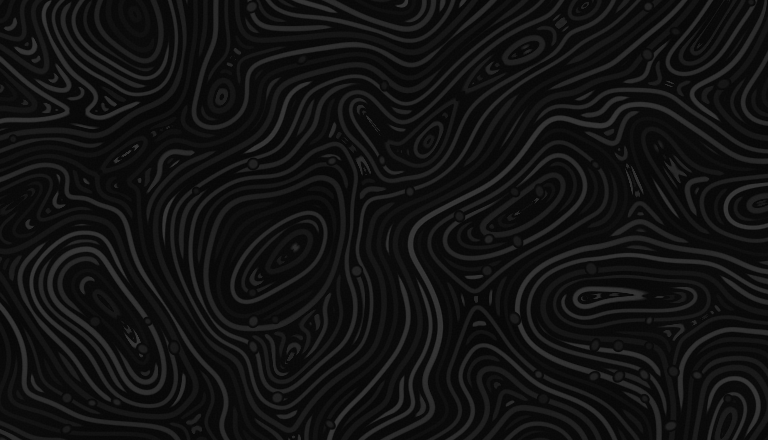
This pattern is drawn by a Shadertoy shader. Its source:

```glsl
// Dark relief of flowing, evenly spaced contour bands with scattered pebbles.
#define SPACING 0.028      // closest distance between main bands
#define BAND_MIN 0.0042    // half widths of the bands
#define BAND_MAX 0.0067
#define SWIRL_SCALE 1.9    // frequency of the large swirls
#define WARP 0.17          // strength of the bending
#define GRAIN 0.014        // strength of the speckle
#define PEBBLE_CELL 0.06
#define GAP_COLOR vec3(0.036)
#define DIM_COLOR vec3(0.058)
#define LIT_COLOR vec3(0.205)

float hash(vec2 p) {
    vec3 q = fract(vec3(p.xyx) * 0.1031);
    q += dot(q, q.yzx + 33.33);
    return fract((q.x + q.y) * q.z);
}

vec2 randomDirection(vec2 cell) {
    float angle = 6.2832 * hash(cell);
    return vec2(cos(angle), sin(angle));
}

// Gradient noise, about -0.7 to 0.7
float noise(vec2 p) {
    vec2 i = floor(p), f = p - i;
    vec2 u = f * f * f * (f * (f * 6.0 - 15.0) + 10.0);
    vec2 e = vec2(0.0, 1.0);
    float a = dot(randomDirection(i), f);
    float b = dot(randomDirection(i + e.yx), f - e.yx);
    float c = dot(randomDirection(i + e.xy), f - e.xy);
    float d = dot(randomDirection(i + e.yy), f - e.yy);
    return mix(mix(a, b, u.x), mix(c, d, u.x), u.y);
}

// Height whose contours become the bands
float height(vec2 p) {
    vec2 bend = vec2(noise(p * 2.6 + 13.7), noise(p * 2.6 + 41.2));
    vec2 q = p + WARP * bend;
    return noise(q * SWIRL_SCALE + 5.3) + 0.22 * noise(q * 4.3 + 27.1)
         + 0.25 * (q.y - 0.4 * q.x);
}

// Band coverage in x, band tone in y; extra bands taper in where room opens up
vec2 bands(vec2 p, float px) {
    float v = height(p);
    vec2 e = vec2(0.003, 0.0);
    vec2 slope = vec2(height(p + e.xy) - height(p - e.xy),
                      height(p + e.yx) - height(p - e.yx)) / (2.0 * e.x);
    float steep = max(length(slope), 0.06);
    float level = log2(1.0 / (SPACING * steep));
    float density = exp2(floor(level) + 1.0);

    float id = floor(v * density + 0.5);
    float dist = abs(v * density - id) / (density * steep);
    float odd = mod(id, 2.0);
    float seed = hash(vec2(id / density * 512.0 + 700.0, 3.0));

    float width = mix(BAND_MIN, BAND_MAX, hash(vec2(seed * 91.0, 8.0)));
    width *= 0.94 + 0.2 * noise(p * 5.0 + seed * 20.0);
    width *= mix(1.0, smoothstep(0.2, 0.6, fract(level)), odd);
    float cover = clamp((width - dist) / px + 0.5, 0.0, 1.0);
    cover *= smoothstep(0.0, px, width);

    float tone = pow(seed, 1.2) * (0.95 + 0.7 * noise(p * 2.2 + seed * 30.0));
    tone *= 1.0 - 0.2 * smoothstep(0.3, 1.0, dist / max(width, 0.001));
    return vec2(cover, clamp(tone, 0.0, 1.0));
}

// Signed distance to the nearest pebble in x, its tone in y
vec2 pebble(vec2 p) {
    vec2 cell = floor(p / PEBBLE_CELL);
    vec2 local = p - (cell + 0.5) * PEBBLE_CELL;
    float seed = hash(cell + 17.0);
    local -= 0.006 * randomDirection(cell + 61.0);
    vec2 axis = randomDirection(cell + 83.0);
    local = vec2(dot(local, axis), dot(local, vec2(-axis.y, axis.x)));
    local.x /= 1.0 + 0.5 * hash(cell + 29.0);
    float cluster = noise(cell * PEBBLE_CELL * 3.0 + 71.0);
    float present = step(seed, 0.05 + 0.5 * smoothstep(0.12, 0.4, cluster));
    float radius = mix(0.005, 0.011, hash(cell + 47.0));
    return vec2(mix(1.0, length(local) - radius, present), hash(cell + 5.0));
}

void mainImage(out vec4 fragColor, in vec2 fragCoord) {
    vec2 p = fragCoord / iResolution.y;
    float px = 1.2 / iResolution.y;

    // Uneven ground between the bands
    vec3 color = GAP_COLOR * (1.0 + 0.3 * noise(p * 6.0 + 9.0));

    // Flowing bands
    vec2 band = bands(p, px);
    color = mix(color, mix(DIM_COLOR, LIT_COLOR, band.y), band.x);

    // Pebbles, each in a dark rim
    vec2 stone = pebble(p);
    color = mix(color, GAP_COLOR, 1.0 - smoothstep(0.003, 0.003 + px, stone.x));
    vec3 stoneColor = mix(DIM_COLOR, LIT_COLOR, 0.1 + 0.45 * stone.y);
    color = mix(color, stoneColor, 1.0 - smoothstep(-px, px, stone.x));

    // Fine speckle
    color += GRAIN * noise(p * 260.0);
    fragColor = vec4(color, 1.0);
}
```
